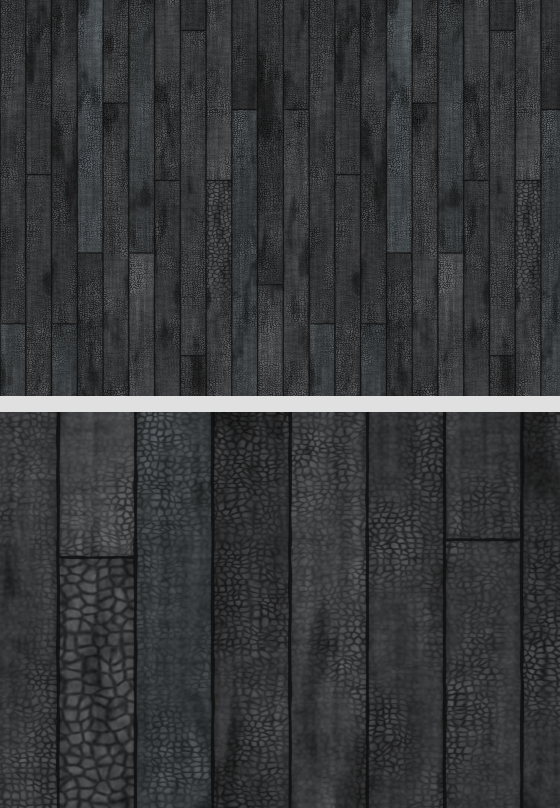
Top, the full canvas; bottom, a detail of the centre.
Give the GLSL for this texture, as a Shadertoy shader.

```glsl
// Charred timber boards standing upright with staggered butt joints.
// Twelve columns form one repeat; each board gets its own tone, crackled
// cell relief, fibre grain, soot stains and pale ash from seeded noise.

float hash(vec2 p) {
    return fract(sin(dot(p, vec2(127.1, 311.7))) * 43758.547);
}

float noise(vec2 p) {
    vec2 i = floor(p), f = fract(p);
    f = f * f * (3.0 - 2.0 * f);
    return mix(mix(hash(i), hash(i + vec2(1, 0)), f.x),
               mix(hash(i + vec2(0, 1)), hash(i + vec2(1, 1)), f.x), f.y);
}

float fbm(vec2 p) {
    float sum = 0.0, amp = 0.53;
    for (int i = 0; i < 4; i++) {
        sum += amp * noise(p);
        p = p * 2.1 + 17.3;
        amp *= 0.5;
    }
    return sum;
}

// Gap between the two nearest cell centres: zero along a crack
float crackle(vec2 p) {
    vec2 cell = floor(p);
    float nearest = 9.0, second = 9.0;
    for (int y = -1; y <= 1; y++)
    for (int x = -1; x <= 1; x++) {
        vec2 c = cell + vec2(x, y);
        vec2 centre = c + 0.15 + 0.7 * vec2(hash(c), hash(c + 57.3));
        float d = length(p - centre);
        second = min(second, max(nearest, d));
        nearest = min(nearest, d);
    }
    return second - nearest;
}

// Joint position down each column, in board lengths
const float joints[12] = float[12](0.996, 0.537, 0.996, 0.778, 0.317, 0.778,
                                   0.555, 0.094, 0.555, 0.337, 0.876, 0.337);

// Per column: upper board tone, lower board tone, coolness (+ upper, - lower)
const vec3 tones[12] = vec3[12](
    vec3(0.20, 0.24, -0.7), vec3(0.20, 0.21, 0.0), vec3(0.18, 0.22, -0.8),
    vec3(0.26, 0.18, 1.0),  vec3(0.21, 0.22, 0.0), vec3(0.21, 0.25, 0.7),
    vec3(0.21, 0.20, 0.0),  vec3(0.19, 0.21, 0.0), vec3(0.23, 0.23, 0.0),
    vec3(0.18, 0.23, -0.9), vec3(0.18, 0.24, 0.0), vec3(0.20, 0.22, 0.0));

void mainImage(out vec4 fragColor, in vec2 fragCoord) {
    vec2 uv = fragCoord / iResolution.xy;
    float across = uv.x * 21.74;
    float pixel = 21.74 / iResolution.x;

    // Board identity and local position, in board widths
    int column = int(mod(floor(across), 12.0));
    float down = (1.0 - uv.y) * 1.218 - joints[column];
    float row = floor(down);
    vec2 q = vec2(fract(across), fract(down) * 12.6);
    vec2 board = vec2(float(column), row);
    vec2 seed = 40.0 * vec2(hash(board + 3.1), hash(board + 8.7));
    vec2 s = q + seed;

    // Base tone
    bool lower = abs(row) < 0.5;
    vec3 info = tones[column];
    float tone = lower ? info.y : info.x;
    float cool = max(lower ? -info.z : info.z, 0.0);

    // Broad burn gradients, vertical fibres and cross checks
    tone *= 0.81 + 0.52 * fbm(s * vec2(1.1, 0.4));
    tone *= 0.88 + 0.24 * noise(s * vec2(14.0, 0.8));
    tone *= 0.90 + 0.20 * noise(s * vec2(4.0, 13.0));

    // Fine char in broken rows, with one coarse scaly board
    bool scaly = column == 8 && lower;
    float coarse = scaly ? 1.0 - smoothstep(3.6, 5.4, q.y) : 0.0;
    vec2 warped = s + 0.10 * vec2(noise(s * 4.0), noise(s * 4.0 + 31.0));
    float fine = smoothstep(0.0, 0.6, crackle(warped * vec2(9.5, 14.0)));
    float large = smoothstep(0.0, 0.5, crackle(warped * vec2(5.0, 6.5)));
    float depth = 0.55 * smoothstep(0.2, 0.8, noise(s * vec2(1.6, 0.8) + 5.0));
    depth = (0.12 + depth) * (0.4 + 0.9 * noise(s * vec2(5.0, 6.0)));
    float relief = 0.62 + 0.65 * large * (0.65 + 0.5 * noise(s * 9.0));
    tone *= mix(1.0 + depth * (fine - 0.5), relief, coarse);

    // Soot stains and pale ash
    float soot = smoothstep(0.54, 0.76, fbm(s * vec2(1.9, 0.6) + 21.0));
    float ash = smoothstep(0.56, 0.74, fbm(s * vec2(2.2, 0.9) + 63.0));
    tone *= 1.0 - 0.38 * soot;
    tone += 0.045 * ash * fine * (1.0 - soot);
    tone += 0.05 * (noise(s * vec2(26.0, 22.0)) - 0.5);

    // Thin seams and joints with a worn bevel
    float side = min(q.x, 1.0 - q.x);
    float end = min(q.y, 12.6 - q.y);
    float edge = min(side, end + 0.004) + 0.016 * (noise(s * vec2(9.0, 4.0)) - 0.5);
    tone *= 0.88 + 0.12 * smoothstep(0.02, 0.12, edge);
    float bevel = smoothstep(0.02, 0.05, edge) * smoothstep(0.10, 0.05, edge);
    tone += 0.02 * bevel * noise(s * vec2(6.0, 3.0));
    float seam = 1.0 - smoothstep(0.02 - 0.6 * pixel, 0.02 + 0.8 * pixel, edge);
    tone = mix(tone, 0.055, 0.85 * seam);

    // Neutral to blue-grey tint
    vec3 tint = mix(vec3(0.99, 1.0, 1.025), vec3(0.94, 1.01, 1.05), cool);
    fragColor = vec4(clamp(tone, 0.04, 0.40) * tint, 1.0);
}
```
